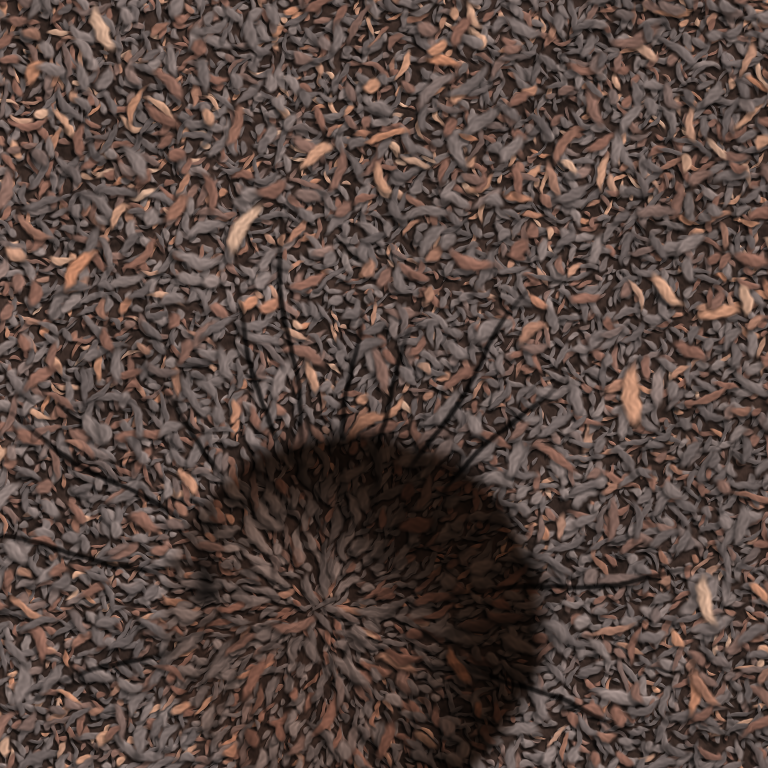
This texture is drawn by a Shadertoy shader. Its source:

```glsl
const vec2 HOLLOW = vec2(0.46, 0.19);      // pressed hollow
const float HOLLOW_RADIUS = 0.25;
const vec2 HUB = vec2(0.42, 0.21);         // where the folds converge
const vec2 LIT_FLOOR = vec2(0.33, 0.10);   // lit side of the hollow
const vec2 LIGHT = vec2(0.55, 0.83);
const float SHADOW_REACH = 0.0035;
const float SHADOW_DEPTH = 0.42;
const int LAYERS = 6;
const float COARSEST = 23.0;
const float LAYER_STEP = 6.0;
const vec3 SOIL = vec3(0.21, 0.16, 0.14);
const vec3 CHARCOAL = vec3(0.37, 0.33, 0.32);
const vec3 ASH = vec3(0.52, 0.46, 0.44);
const vec3 BROWN = vec3(0.49, 0.35, 0.30);
const vec3 COPPER = vec3(0.70, 0.48, 0.37);
const vec3 STRAW = vec3(0.74, 0.60, 0.51);

// Crease angles in degrees, counter-clockwise from the right
const float CREASES[12] = float[12](
    44.0, 57.0, 72.0, 83.0, 97.0, 106.0, 127.0, 149.0, 168.0, 196.0, 338.0, 5.0);

// Large bright leaves: centre, angle, half length
const vec4 ACCENTS[10] = vec4[10](
    vec4(0.41, 0.80, 0.7, 0.030), vec4(0.315, 0.705, 1.0, 0.039),
    vec4(0.495, 0.765, 2.1, 0.024), vec4(0.10, 0.65, 0.9, 0.034),
    vec4(0.15, 0.72, 1.0, 0.023), vec4(0.917, 0.215, 1.8, 0.035),
    vec4(0.82, 0.485, 1.6, 0.043), vec4(0.595, 0.13, 2.1, 0.029),
    vec4(0.865, 0.62, 2.3, 0.030), vec4(0.13, 0.96, 2.0, 0.034));

vec3 hash3(vec2 p) {
    vec3 k = vec3(dot(p, vec2(127.1, 311.7)), dot(p, vec2(269.5, 183.3)),
                  dot(p, vec2(419.2, 371.9)));
    return fract(sin(k) * 43758.5);
}

float waves(vec2 p) {
    float sum = 0.0, amp = 0.5;
    for (int i = 0; i < 4; i++) {
        sum += amp * sin(p.x + 1.7 * sin(p.y)) * cos(p.y - 0.8 * p.x);
        p = mat2(1.5, 1.2, -1.2, 1.5) * p + 2.3;
        amp *= 0.55;
    }
    return sum;
}

vec2 leafSpace(vec2 d, vec2 axis, float curl, float halfLength) {
    vec2 q = vec2(dot(d, axis), dot(d, vec2(-axis.y, axis.x)));
    q.y += curl * q.x * q.x / halfLength;
    return q;
}

// One bent leaf with a soft shadow, a rounded ridge and veins
void drawLeaf(inout vec3 col, vec2 d, float angle, vec2 size, float curl, vec3 tint) {
    if (dot(d, d) > 4.0 * size.x * size.x) return;
    vec2 axis = vec2(cos(angle), sin(angle));
    vec2 q = leafSpace(d, axis, curl, size.x);
    float shadow = length(leafSpace(d + LIGHT * SHADOW_REACH, axis, curl, size.x) / size);
    col *= 1.0 - SHADOW_DEPTH * (1.0 - smoothstep(0.6, 1.4, shadow));
    float slope = q.y / size.y * dot(vec2(-axis.y, axis.x), LIGHT);
    float vein = sin(q.y * 800.0 + 2.0 * sin(q.x * 160.0)) * sin(q.x * 210.0 + angle * 9.0);
    float body = 1.0 - smoothstep(0.6, 1.15, length(q / size));
    col = mix(col, tint * (1.0 + 0.24 * slope + 0.08 * vein), body);
}

vec3 leafTint(vec3 h, float warmth) {
    vec3 tint = mix(CHARCOAL, ASH, h.y * h.y);
    tint = mix(tint, BROWN, smoothstep(0.58, 0.82, h.x + warmth));
    return mix(tint, mix(COPPER, STRAW, h.z), smoothstep(0.87, 1.02, h.x + warmth));
}

// Jittered cells of leaves, turned towards the hub inside the hollow
void leafLayer(inout vec3 col, vec2 p, float cells, float seed) {
    vec2 home = floor(p * cells);
    for (int y = -1; y <= 1; y++)
    for (int x = -1; x <= 1; x++) {
        vec2 id = home + vec2(x, y);
        vec3 h = hash3(id + seed * 37.0);
        vec3 g = hash3(id + seed * 53.0 + 19.0);
        vec2 centre = (id + g.xy) / cells;
        vec2 away = centre - HUB;
        float spread = mix(1.3, 3.1, smoothstep(0.12, 0.38, length(away)));
        float angle = atan(away.y, away.x) + (h.z - 0.5) * spread;
        vec2 size = vec2(mix(0.3, 0.85, g.z * g.z), mix(0.11, 0.23, h.y)) / cells;
        float warmth = 0.12 * waves(centre * 8.0) + 0.07 * smoothstep(0.3, 0.7, length(away));
        drawLeaf(col, p - centre, angle, size, 0.7 * (g.x - 0.5), leafTint(h, warmth));
    }
}

float creaseDepth(vec2 p) {
    vec2 v = p - HUB;
    float r = length(v), depth = 0.0, wobble = 0.0018 * waves(p * 70.0);
    for (int i = 0; i < 12; i++) {
        float k = float(i);
        float a = radians(CREASES[i]) + 0.014 * sin(r * 27.0 + k * 2.4);
        vec2 dir = vec2(cos(a), sin(a));
        float gap = abs(dot(v, vec2(-dir.y, dir.x)) + wobble);
        float reach = 0.49 + 0.07 * sin(k * 1.9);
        float span = smoothstep(0.19, 0.25, r) * (1.0 - smoothstep(reach - 0.15, reach, r));
        float groove = 1.0 - smoothstep(0.0008, 0.0055, gap);
        depth = max(depth, groove * span * step(0.0, dot(v, dir)));
    }
    return depth;
}

void mainImage(out vec4 fragColor, in vec2 fragCoord) {
    vec2 p = fragCoord / iResolution.y;
    vec2 bent = p + 0.005 * vec2(waves(p * 48.0), waves(p.yx * 48.0 + 4.0));
    // Matted leaves
    vec3 col = SOIL * (1.0 + 0.4 * waves(p * 90.0));
    for (int i = 0; i < LAYERS; i++)
        leafLayer(col, bent, COARSEST + LAYER_STEP * float(LAYERS - 1 - i), float(i));
    for (int i = 0; i < 10; i++) {
        vec4 leaf = ACCENTS[i];
        vec3 tint = mix(COPPER, STRAW, 0.5 + 0.5 * sin(float(i) * 1.6));
        drawLeaf(col, bent - leaf.xy, leaf.z, vec2(leaf.w, leaf.w * 0.3), 0.2, tint);
    }
    // Broad tone and radial creases
    col *= 1.08 + 0.12 * waves(p * 9.0 + 1.0) + 0.14 * waves(p * 75.0);
    col *= 1.0 - 0.72 * creaseDepth(p);
    // Fibres spreading over the hollow floor
    vec2 v = bent - HUB;
    float r = length(v);
    float rim = length(p - HOLLOW) + 0.008 * waves(p * 28.0) - HOLLOW_RADIUS;
    float inside = 1.0 - smoothstep(-0.018, 0.008, rim);
    float fibre = sin(atan(v.y, v.x) * 23.0 + 3.0 * sin(r * 18.0));
    col *= 1.0 - 0.25 * inside * smoothstep(0.35, 0.95, fibre) * smoothstep(0.02, 0.08, r);
    // Shadow under the upper right wall, with a soft lip around it
    float shade = smoothstep(0.15, 0.31, length(p - LIT_FLOOR) + 0.012 * waves(p * 22.0));
    vec3 gloom = mix(vec3(0.93, 0.87, 0.83), vec3(0.32, 0.25, 0.20), shade);
    col *= mix(vec3(1.0), gloom, inside);
    float lip = exp(-rim * rim * 4000.0);
    col *= 1.0 - 0.25 * lip * smoothstep(-0.05, 0.18, dot(p - HOLLOW, LIGHT));
    // Deep pit at the left wall
    vec2 pit = (p - vec2(0.268, 0.245)) / vec2(0.018, 0.042);
    col *= 1.0 - 0.65 * exp(-dot(pit, pit) * (1.3 + 0.6 * waves(p * 60.0)));
    fragColor = vec4(clamp(col, 0.0, 1.0), 1.0);
}
```
